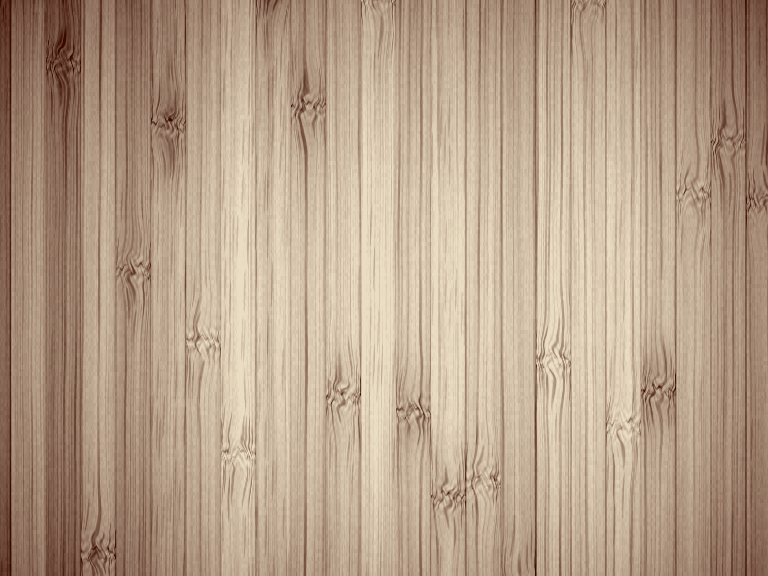
Give the GLSL for this texture, as a Shadertoy shader.

```glsl
// Pressed bamboo board: upright strips with dark fibre lines, short flecks
// and one knotty node each, under a warm vignette. Lines and flecks are
// jittered cells; the bends are layered sines. One tone drives the colour.

#define STRIP_WIDTH 0.0608
#define BASE_TONE 1.09
#define STRIP_CONTRAST 0.26
#define LINE_DEPTH 0.62
#define FLECK_DEPTH 0.42
#define NODE_DEPTH 0.55
#define NODE_REACH 0.085
#define GRAIN_DEPTH 0.09
#define VIGNETTE 0.90
#define DARK_WOOD vec3(0.39, 0.24, 0.18)
#define PALE_WOOD vec3(0.88, 0.82, 0.72)

float hash(vec2 p) {
    vec3 q = fract(p.xyx * vec3(0.1031, 0.1030, 0.0973));
    q += dot(q, q.yzx + 33.33);
    return fract((q.x + q.y) * q.z);
}

// Soft stroke of the given half width
float stroke(float dist, float halfWidth, float blur) {
    return 1.0 - smoothstep(max(halfWidth - blur, 0.0), halfWidth + blur, dist);
}

// Long fibres: one jittered line per cell across the strip
float fibres(vec2 p, float count, float seed, float blur) {
    float ink = 0.0;
    float cell = floor(p.x * count);
    for (float k = -1.0; k <= 1.0; k++) {
        vec2 key = vec2(cell + k + 40.0, seed);
        float place = cell + k + 0.15 + 0.7 * hash(key);
        float weight = hash(key + 17.3);
        float fade = 0.75 + 0.25 * sin(p.y * (5.0 + 12.0 * weight) + 40.0 * weight);
        float halfWidth = mix(0.06, 0.22, weight * weight) / count;
        float dist = abs(p.x * count - place) / count;
        ink = max(ink, weight * weight * fade * stroke(dist, halfWidth, blur));
    }
    return ink;
}

// Short tapered flecks, scattered along jittered columns
float flecks(vec2 p, float count, float span, float seed, float amount, float blur) {
    float ink = 0.0;
    float cell = floor(p.x * count);
    for (float k = -1.0; k <= 1.0; k++) {
        vec2 key = vec2(cell + k + 40.0, seed);
        float along = p.y / span + 9.0 * hash(key);
        float chance = hash(key + vec2(3.7, floor(along) * 5.0 + 60.0));
        float t = fract(along);
        float taper = 4.0 * t * (1.0 - t);
        float place = cell + k + 0.2 + 0.6 * hash(key + 8.1) + 0.3 * (t - 0.5);
        float dist = abs(p.x * count - place) / count;
        float shown = smoothstep(chance - 0.1, chance + 0.1, amount) * smoothstep(0.0, 0.5, taper);
        ink = max(ink, shown * stroke(dist, 0.24 * taper / count, blur));
    }
    return ink;
}

void mainImage(out vec4 fragColor, in vec2 fragCoord) {
    vec2 uv = fragCoord / iResolution.xy;
    vec2 p = fragCoord / iResolution.y;
    float blur = 0.6 / (iResolution.y * STRIP_WIDTH);

    // Strip and its character
    float across = p.x / STRIP_WIDTH + 0.7;
    float id = floor(across) + 11.0;
    float x = fract(across);
    float shade = hash(vec2(id, 1.0));
    float lined = hash(vec2(id, 2.0));
    float phase = 6.28 * hash(vec2(id, 3.0));
    float nodeKind = hash(vec2(id, 4.0));

    // Node distance, and fibres that pinch and ripple around it
    float d = p.y - (1.2 * hash(vec2(id, 5.0)) - 0.1);
    float near = exp(-d * d / (NODE_REACH * NODE_REACH));
    float close = exp(-d * d / 0.0007);
    float bend = near * (0.10 * sin(6.28 * x) + 0.06 * sin(d * 45.0 + phase))
               + close * 0.05 * sin(d * 160.0 + 7.0 * x + phase)
               + 0.03 * sin(p.y * 4.0 + phase) + 0.008 * sin(p.y * 23.0 + phase);
    vec2 q = vec2(x + bend, p.y);

    // Strip tone with slow streaks
    float tone = BASE_TONE + STRIP_CONTRAST * (shade - 0.5);
    tone += 0.04 * sin(q.x * 9.0 + phase + 2.0 * sin(p.y * 3.0 + phase));
    tone += 0.03 * sin(q.x * 23.0 + phase * 3.0 + p.y * 2.0);

    // Lines and flecks
    float coarse = fibres(q, 6.0, id, blur) * mix(0.25, 1.0, lined);
    float fine = fibres(q, 14.0, id + 50.0, blur) * 0.5;
    tone -= LINE_DEPTH * max(coarse, fine);
    float fleckAmount = 0.45 * (1.0 - lined) * (1.0 - lined) + 0.5 * near;
    tone -= FLECK_DEPTH * (0.5 + 0.5 * near)
          * flecks(q, 9.0, 0.085, id + 90.0, fleckAmount, blur);

    // Node: stain, ragged creases and pale bumps
    float arc = d - 0.008 * sin(3.14 * x) - 0.003 * sin(x * 17.0 + phase)
              - 0.002 * sin(x * 41.0 + phase * 2.0);
    float ragged = 0.55 + 0.45 * sin(x * 13.0 + phase * 3.0);
    float blurY = 0.7 / iResolution.y;
    float crease = ragged * stroke(abs(arc), 0.0022, blurY)
                 + 0.6 * (1.0 - ragged) * stroke(abs(arc + 0.013), 0.0018, blurY);
    float strength = mix(0.45, 1.0, nodeKind);
    tone -= NODE_DEPTH * strength * crease;
    tone -= 0.20 * strength * near * smoothstep(0.35, 0.9, nodeKind);
    tone += 0.13 * close * sin(arc * 330.0 + 5.0 * sin(x * 9.0 + phase));

    // Seams between strips
    float seam = stroke(min(x, 1.0 - x), 0.025, blur);
    tone -= seam * mix(0.12, 0.5, hash(vec2(floor(across + 0.5), 6.0)));

    // Fine fibre grain and vignette
    vec2 grain = floor(p * vec2(420.0, 150.0));
    tone += GRAIN_DEPTH * (hash(grain + 7.0) - 0.5);
    vec2 c = uv - vec2(0.54, 0.46);
    tone -= VIGNETTE * dot(c * c, vec2(2.6, 1.6));

    vec3 color = mix(DARK_WOOD, PALE_WOOD, clamp(tone, -0.35, 1.08));
    fragColor = vec4(color, 1.0);
}
```
